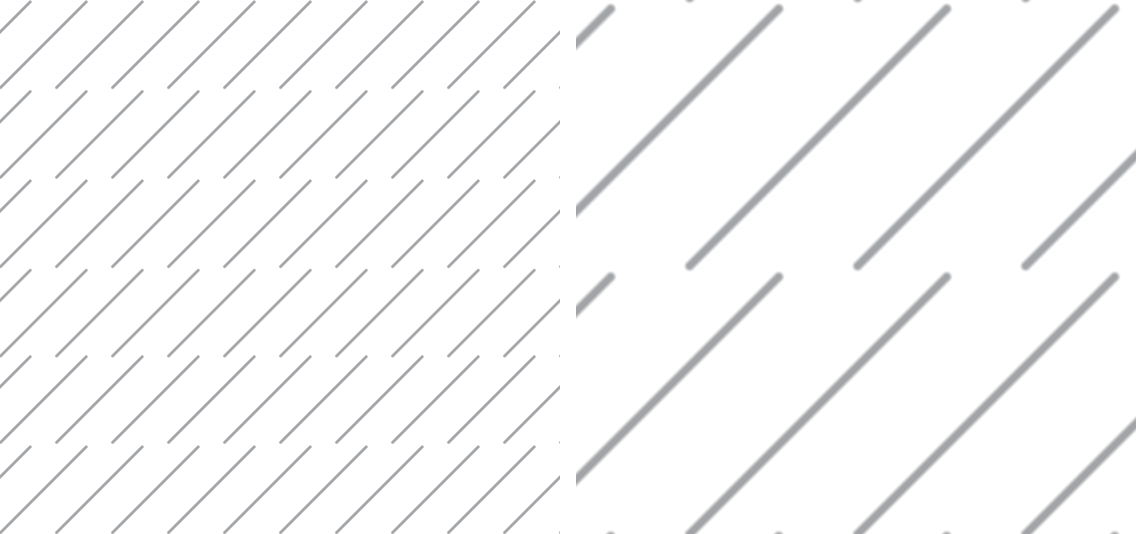
Left: the whole. Right: its middle third, enlarged.
A Shadertoy shader for this pattern:

```glsl
// Thin grey diagonal dashes with round ends on white, in 10 columns and 6 rows.
// Each dash is a segment distance, repeated over a wrapping grid of cells;
// every row is nudged vertically by a small amount of its own.

const int COLUMNS = 10;
const int ROWS = 6;
const vec2 DASH_START = vec2(0.010, 0.0);   // lower end, in cells
const vec2 DASH_SPAN = vec2(1.530, 0.963);  // lower to upper end, in cells
const float HALF_WIDTH = 0.0025;            // in canvas widths
const float EDGE_SOFTNESS = 0.0015;         // in canvas widths
const vec3 PAPER = vec3(1.0);
const vec3 INK = vec3(0.635, 0.645, 0.655);

// Vertical nudge of each row, bottom to top, in cells
const float ROW_SHIFT[ROWS] = float[ROWS](0.016, 0.029, 0.0, 0.004, 0.008, 0.016);

float segmentDistance(vec2 p, vec2 span) {
    float along = clamp(dot(p, span) / dot(span, span), 0.0, 1.0);
    return length(p - span * along);
}

// Distance to the nearest dash; p and cell are in canvas widths
float dashDistance(vec2 p, vec2 cell) {
    vec2 home = floor(p / cell);
    float nearest = 1.0;
    for (int j = -1; j <= 1; j++) {
        int row = (int(home.y) + j + ROWS) % ROWS;
        // A dash crosses two columns, so look further to the left
        for (int i = -2; i <= 1; i++) {
            vec2 start = home + vec2(i, j) + DASH_START + vec2(0.0, ROW_SHIFT[row]);
            nearest = min(nearest, segmentDistance(p - start * cell, DASH_SPAN * cell));
        }
    }
    return nearest;
}

void mainImage(out vec4 fragColor, in vec2 fragCoord) {
    vec2 p = fragCoord / iResolution.x;
    vec2 cell = iResolution.xy / iResolution.x / vec2(COLUMNS, ROWS);

    // Soft edge, never narrower than a pixel
    float soft = max(EDGE_SOFTNESS, 0.75 / iResolution.x);
    float ink = 1.0 - smoothstep(HALF_WIDTH - soft, HALF_WIDTH + soft, dashDistance(p, cell));

    fragColor = vec4(mix(PAPER, INK, ink), 1.0);
}
```
